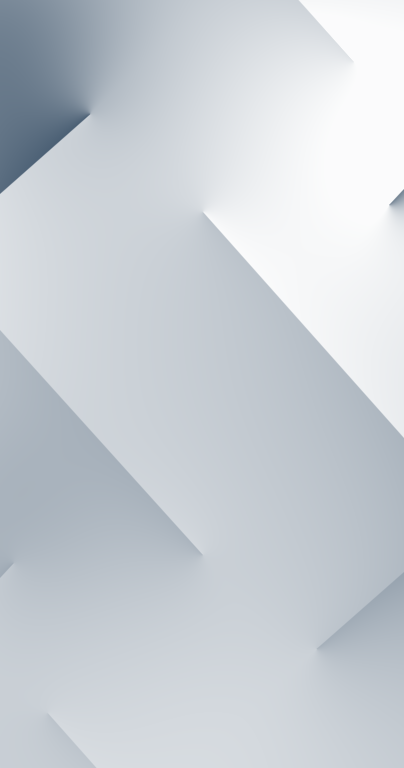
This background is drawn by a Shadertoy shader. Its source:

```glsl
// Pale folded-paper background: soft cool-grey planes split by diagonal creases.
// A base tone is shaped by wide Gaussian glows; each crease then adds a light
// and a dark side that fade with distance and sweep smoothly around its tip.

const float ASPECT = 0.5286;      // canvas width when its height is 1
const float BASE_TONE = 0.80;
const float MAX_TONE = 0.985;
const float SWEEP_POWER = 1.3;    // how tightly shading hugs a crease near its tip
const vec3 COOL_TINT = vec3(-0.13, 0.0, 0.13);
const float PI = 3.14159265;

// Glows: centre x, centre y, radius, tone change
const int GLOW_COUNT = 4;
const vec4 GLOWS[GLOW_COUNT] = vec4[](
    vec4(0.00, 0.95, 0.17, -0.20),
    vec4(0.53, 0.85, 0.25,  0.19),
    vec4(0.00, 0.33, 0.14, -0.07),
    vec4(0.28, 0.00, 0.26,  0.06));

// Creases: tip x, tip y, then a point the crease runs through
const int CREASE_COUNT = 8;
const vec4 CREASES[CREASE_COUNT] = vec4[](
    vec4(0.1185, 0.8516, 0.0000, 0.7474),
    vec4(0.2656, 0.7240, 0.5286, 0.4297),
    vec4(0.2656, 0.2773, 0.0000, 0.5703),
    vec4(0.4141, 0.1549, 0.5286, 0.2552),
    vec4(0.4635, 0.9193, 0.3906, 1.0000),
    vec4(0.5091, 0.7331, 0.5286, 0.7539),
    vec4(0.0182, 0.2669, 0.0000, 0.2474),
    vec4(0.0625, 0.0716, 0.1263, 0.0000));

// Shading seen from the tip: left tone, right tone, left fade, right fade
const vec4 SHADES[CREASE_COUNT] = vec4[](
    vec4( 0.10, -0.35, 0.20, 0.35),
    vec4( 0.12, -0.10, 0.30, 0.16),
    vec4(-0.10,  0.04, 0.25, 0.15),
    vec4(-0.04, -0.13, 0.10, 0.12),
    vec4(-0.09,  0.06, 0.12, 0.12),
    vec4( 0.00, -0.50, 0.05, 0.045),
    vec4( 0.05, -0.07, 0.08, 0.06),
    vec4( 0.03, -0.06, 0.08, 0.08));

float glowTone(vec2 p, vec4 glow) {
    vec2 offset = (p - glow.xy) / glow.z;
    return glow.w * exp(-dot(offset, offset));
}

float creaseTone(vec2 p, vec4 crease, vec4 shade, float pixel) {
    // Local frame: x runs along the crease, y points to its left
    vec2 along = normalize(crease.zw - crease.xy);
    vec2 q = p - crease.xy;
    vec2 local = vec2(dot(q, along), along.x * q.y - along.y * q.x);

    // Distance to the ray, and the sweep from 0 behind the tip to 1 on the ray
    float dist = length(vec2(min(local.x, 0.0), local.y));
    float sweep = atan(abs(local.y), -local.x + 1e-6) / PI;

    vec2 sides = shade.xy * exp(-dist / shade.zw);
    float leftCover = smoothstep(-pixel, pixel, local.y);
    return mix(sides.y, sides.x, leftCover) * pow(sweep, SWEEP_POWER);
}

void mainImage(out vec4 fragColor, in vec2 fragCoord) {
    vec2 p = fragCoord / iResolution.xy * vec2(ASPECT, 1.0);
    float pixel = 0.8 / iResolution.y;

    float tone = BASE_TONE;
    for (int i = 0; i < GLOW_COUNT; i++) {
        tone += glowTone(p, GLOWS[i]);
    }
    for (int i = 0; i < CREASE_COUNT; i++) {
        tone += creaseTone(p, CREASES[i], SHADES[i], pixel);
    }
    tone = min(tone, MAX_TONE);

    // Darker tones turn bluer
    vec3 color = tone + (1.0 - tone) * COOL_TINT;
    fragColor = vec4(clamp(color, 0.0, 1.0), 1.0);
}
```
